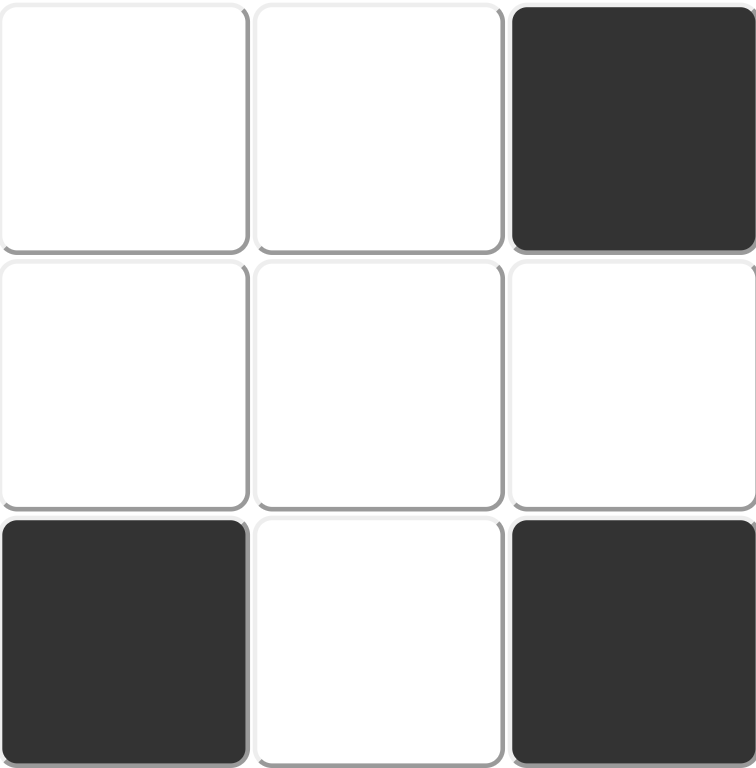
Reproduce this pattern procedurally as a Shadertoy shader.

```glsl
// A three by three board of bevelled, rounded tiles, three of them dark.

// All lengths are fractions of the canvas height.
const vec2 PITCH = vec2(0.3320, 0.3340);
const vec2 FIRST_CENTER = vec2(0.1613, 0.1643);
const float HALF_SIZE = 0.1643;
const float BORDER = 0.0060;
const float RADIUS = 0.0254;

const vec3 WHITE = vec3(1.0);
const vec3 CHARCOAL = vec3(0.2);
const vec3 BEVEL_LIGHT = vec3(0.935);
const vec3 BEVEL_SHADE = vec3(0.605);

// Signed distance to a rounded square
float roundedSquare(vec2 p, float halfSize, float radius) {
    vec2 q = abs(p) - halfSize + radius;
    return length(max(q, 0.0)) + min(max(q.x, q.y), 0.0) - radius;
}

// Antialiased coverage of the region where the distance is negative
float coverage(float dist, float pixel) {
    return clamp(0.5 - dist / pixel, 0.0, 1.0);
}

// Dark tiles sit on even columns and rows, on or below the diagonal
float isDark(vec2 cell) {
    vec2 odd = mod(cell, 2.0);
    return (1.0 - max(odd.x, odd.y)) * step(cell.y, cell.x);
}

// One raised tile: lit on the top and left, shaded on the bottom and right
vec3 drawTile(vec3 background, vec2 p, vec3 face, float pixel) {
    float outer = roundedSquare(p, HALF_SIZE, RADIUS);
    float inner = roundedSquare(p, HALF_SIZE - BORDER, RADIUS - BORDER);
    float shade = coverage((p.y - p.x) * 0.7071, pixel);
    vec3 bevel = mix(BEVEL_LIGHT, BEVEL_SHADE, shade);
    vec3 color = mix(background, bevel, coverage(outer, pixel));
    return mix(color, face, coverage(inner, pixel));
}

void mainImage(out vec4 fragColor, in vec2 fragCoord) {
    float pixel = 1.0 / iResolution.y;
    vec2 p = fragCoord * pixel - FIRST_CENTER;

    // Repeat the tile over the board
    vec2 cell = floor(p / PITCH + 0.5);
    vec2 local = p - cell * PITCH;

    vec3 face = mix(WHITE, CHARCOAL, isDark(cell));
    fragColor = vec4(drawTile(WHITE, local, face, pixel), 1.0);
}
```
